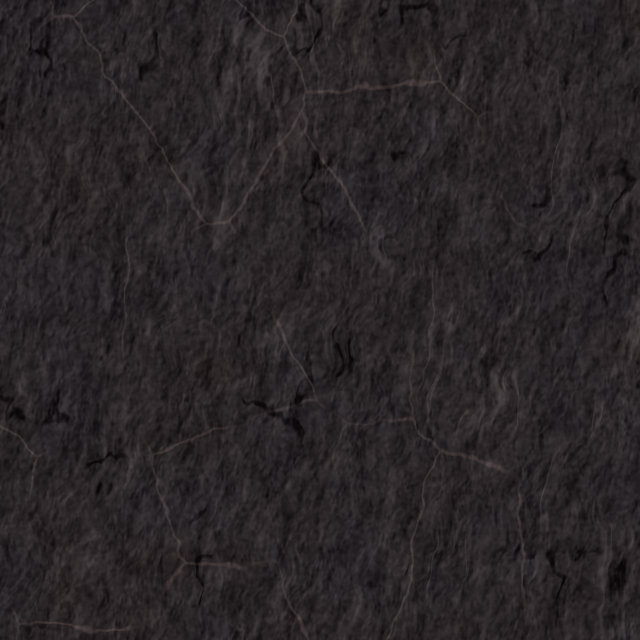
Give the GLSL for this texture, as a Shadertoy shader.

```glsl
#define FLAKE_SCALE vec2(32.0, 17.0)
#define LEAN 0.13
#define WARP 0.014
#define LIGHT_STEP vec2(-0.0030, 0.0016)
#define RELIEF 0.40
#define MOTTLE 0.085
#define GRAIN 0.080
#define WISP_GAIN 0.065
#define CRACK_DEPTH 0.080
#define VEIN_CELLS 4.4
#define VEIN_WIDTH 0.0022
#define SLATE vec3(0.161, 0.141, 0.149)

float hash(vec2 cell) {
    vec3 q = fract(cell.xyx * 0.1031);
    q += dot(q, q.yzx + 33.33);
    return fract((q.x + q.y) * q.z);
}

vec2 hash2(vec2 cell) {
    return vec2(hash(cell), hash(cell + 57.3));
}

float noise(vec2 p) {
    vec2 cell = floor(p), f = fract(p);
    f = f * f * f * (f * (f * 6.0 - 15.0) + 10.0);
    float low = mix(hash(cell), hash(cell + vec2(1, 0)), f.x);
    float high = mix(hash(cell + vec2(0, 1)), hash(cell + vec2(1, 1)), f.x);
    return mix(low, high, f.y);
}

// Octaves keep their axes, so the stretch direction stays the same
float fbm(vec2 p) {
    float sum = 0.0, amp = 0.5, total = 0.0;
    for (int i = 0; i < 4; i++) {
        sum += amp * noise(p);
        total += amp;
        p = 1.97 * p + vec2(17.7, 9.2);
        amp *= 0.58;
    }
    return sum / total;
}

// Bends the plane and leans it slightly, so that flakes run nearly upright
vec2 leaned(vec2 p) {
    vec2 bend = vec2(noise(p * 19.0 + 3.0), noise(p * 19.0 + 41.0)) - 0.5;
    bend += 0.4 * vec2(noise(p * 47.0 + 13.0), noise(p * 47.0 + 61.0)) - 0.2;
    p += WARP * bend;
    return vec2(p.x - LEAN * p.y, p.y) + 5.0;
}

float height(vec2 p) {
    return fbm(leaned(p) * FLAKE_SCALE);
}

// Distance to the nearest border between scattered cells
float cellBorder(vec2 p) {
    vec2 base = floor(p), nearest = vec2(0.0);
    float best = 9.0, border = 9.0;
    for (int k = 0; k < 9; k++) {
        vec2 cell = base + vec2(k % 3 - 1, k / 3 - 1);
        vec2 d = cell + hash2(cell) - p;
        if (dot(d, d) < best) {
            best = dot(d, d);
            nearest = d;
        }
    }
    for (int k = 0; k < 25; k++) {
        vec2 cell = base + vec2(k % 5 - 2, k / 5 - 2);
        vec2 d = cell + hash2(cell) - p;
        vec2 gap = d - nearest;
        if (dot(gap, gap) > 0.0001)
            border = min(border, dot(0.5 * (d + nearest), normalize(gap)));
    }
    return border;
}

// Thin, broken mineral veins
float veins(vec2 p) {
    vec2 wobble = vec2(fbm(p * 13.0 + 9.0), fbm(p * 13.0 + 73.0)) - 0.5;
    vec2 q = (p + 0.035 * wobble) * vec2(1.0, 0.75);
    float d = cellBorder(q * VEIN_CELLS + 20.0) / VEIN_CELLS;
    float visible = smoothstep(0.42, 0.68, noise(p * 7.0 + 31.0));
    return visible * (1.0 - smoothstep(0.2 * VEIN_WIDTH, 1.5 * VEIN_WIDTH, d));
}

// Sparse, short, deep shadows beneath lifted flakes
float cracks(vec2 p) {
    vec2 q = leaned(p);
    float d = abs(fbm(q * vec2(12.0, 6.5) + 11.0) - 0.5);
    float visible = smoothstep(0.66, 0.78, noise(q * vec2(17.0, 11.0) + 63.0));
    return visible * (1.0 - smoothstep(0.008, 0.040, d));
}

// Pale, thin, frayed streaks along the flakes
float wisps(vec2 p) {
    vec2 q = leaned(p);
    float d = abs(fbm(q * vec2(19.0, 4.5) + 29.0) - 0.5);
    float visible = smoothstep(0.56, 0.82, noise(q * vec2(16.0, 8.0) + 87.0));
    return visible * (1.0 - smoothstep(0.0, 0.055, d));
}

void mainImage(out vec4 fragColor, in vec2 fragCoord) {
    vec2 p = fragCoord / iResolution.y;

    // Relief lit from the left, with small mottling and an even fine grain
    float tone = RELIEF * (height(p) - height(p + LIGHT_STEP));
    tone += MOTTLE * (fbm(leaned(p) * vec2(48.0, 30.0) + 51.0) - 0.5);
    vec2 weave = mat2(0.8, 0.6, -0.6, 0.8) * p;
    tone += GRAIN * (0.6 * noise(weave * 130.0) + 0.4 * noise(weave * 215.0 + 7.0) - 0.5);
    tone += WISP_GAIN * wisps(p) - CRACK_DEPTH * cracks(p);

    // Faint drift between violet and rusty grey
    float rust = fbm(p * 9.0 + 15.0) - 0.5;
    vec3 color = SLATE + tone * vec3(1.03, 1.0, 1.0);
    color += rust * vec3(0.008, 0.0, -0.010);
    color += veins(p) * vec3(0.090, 0.072, 0.066);
    fragColor = vec4(max(color, 0.03), 1.0);
}
```
